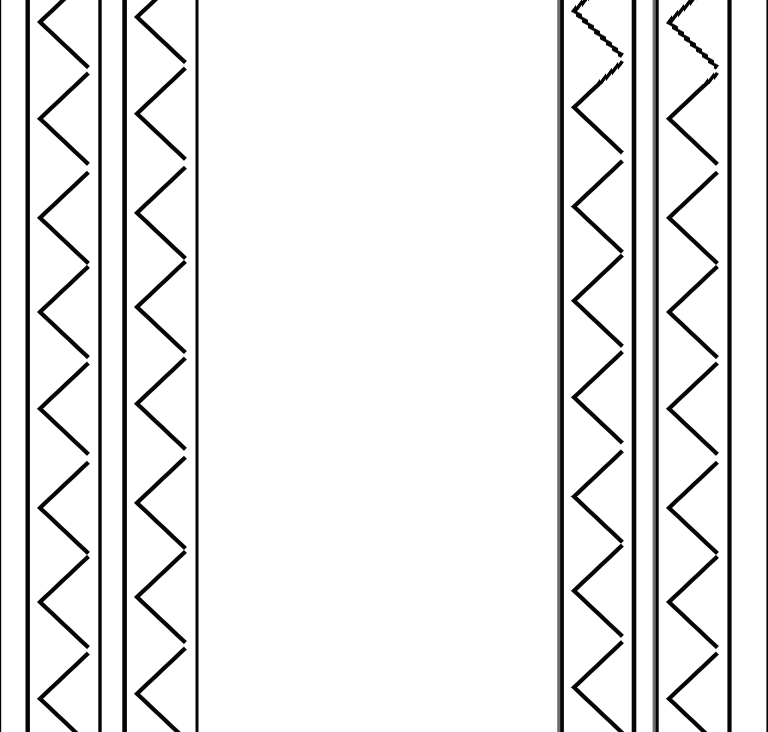
Reproduce this pattern procedurally as a Shadertoy shader.

```glsl
// Four vertical bands of stacked black chevrons between ruled lines on white.

// Coverage of a signed distance, softened over one pixel
float cover(float d, float px) {
    return clamp(0.5 - d / px, 0.0, 1.0);
}

// Vertical rule centred on x
float rule(float x, float center, float width, float px) {
    return cover(abs(x - center) - 0.5 * width, px);
}

// Left-pointing chevron with a mitred tip at the origin and square ends
float chevron(vec2 p, float halfWidth) {
    vec2 q = vec2(p.x, abs(p.y));
    vec2 along = normalize(vec2(48.5, 45.7));
    float across = abs(dot(q, vec2(-along.y, along.x)));
    return max(across - halfWidth, dot(q, along) - 66.5);
}

// Column of chevrons whose spacing repeats every three steps
float zigzag(vec2 p, vec2 tip, float px) {
    float ink = 0.0;
    for (int i = 0; i < 8; i++) {
        float y = tip.y + 96.67 * float(i) + (i % 3 == 2 ? 2.5 : 0.0);
        ink = max(ink, cover(chevron(p - vec2(tip.x, y), 2.1), px));
    }
    return ink;
}

void mainImage(out vec4 fragColor, in vec2 fragCoord) {
    // Canvas spans 768 by 732 units, with y running downward
    vec2 uv = fragCoord / iResolution.xy;
    vec2 p = vec2(uv.x, 1.0 - uv.y) * vec2(768.0, 732.0);
    float px = 768.0 / iResolution.x;

    // Ruled borders
    float ink = rule(p.x, 0.0, 2.4, px);
    ink = max(ink, rule(p.x, 27.7, 4.4, px));
    ink = max(ink, rule(p.x, 100.0, 3.4, px));
    ink = max(ink, rule(p.x, 124.6, 4.6, px));
    ink = max(ink, rule(p.x, 197.0, 3.0, px));
    ink = max(ink, rule(p.x, 562.0, 3.8, px));
    ink = max(ink, rule(p.x, 634.0, 4.6, px));
    ink = max(ink, rule(p.x, 657.0, 3.4, px));
    ink = max(ink, rule(p.x, 729.5, 4.2, px));
    ink = max(ink, rule(p.x, 767.6, 2.4, px));

    // Grey shadows beside two of the rules
    ink = max(ink, 0.58 * rule(p.x, 558.8, 3.2, px));
    ink = max(ink, 0.58 * rule(p.x, 654.2, 3.2, px));

    // Ragged strokes at the upper right
    vec2 z = p;
    float ragged = step(500.0, p.x) * step(p.y, 84.0);
    z.y += ragged * 2.4 * (fract(p.x / 6.0) - 0.5);

    // Chevron columns
    ink = max(ink, zigzag(z, vec2(40.0, 22.0), px));
    ink = max(ink, zigzag(z, vec2(137.0, 17.0), px));
    ink = max(ink, zigzag(z, vec2(574.0, 10.7), px));
    ink = max(ink, zigzag(z, vec2(669.0, 22.0), px));

    fragColor = vec4(mix(vec3(1.0), vec3(0.02), ink), 1.0);
}
```
